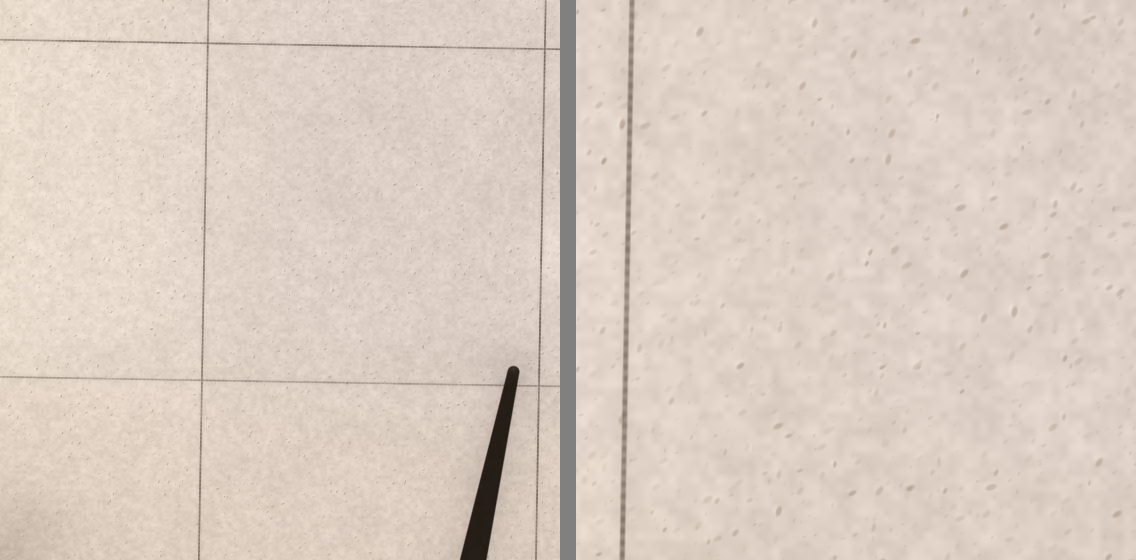
Left: the whole. Right: its middle third, enlarged.
Reproduce this texture procedurally as a Shadertoy shader.

```glsl
#define TILE_SIZE 0.602
#define GRID_ORIGIN vec2(0.355, 0.327)
#define GRID_SKEW vec2(0.0175, 0.017)
#define SEAM_HALF_WIDTH 0.0012
#define FLECK_DENSITY 72.0
#define WARM_LIGHT vec3(0.915, 0.862, 0.805)
#define COOL_SIDE vec3(0.866, 0.812, 0.775)
#define LOW_SHADE vec3(0.862, 0.797, 0.742)
#define FLECK_COLOR vec3(0.66, 0.58, 0.51)
#define SEAM_COLOR vec3(0.36, 0.30, 0.26)
#define LEG_COLOR vec3(0.145, 0.118, 0.092)

float hash(vec2 p) {
    vec3 q = fract(vec3(p.xyx) * 0.1031);
    q += dot(q, q.yzx + 33.33);
    return fract((q.x + q.y) * q.z);
}

float noise(vec2 p) {
    vec2 cell = floor(p), f = fract(p);
    f = f * f * (3.0 - 2.0 * f);
    float low = mix(hash(cell), hash(cell + vec2(1, 0)), f.x);
    float high = mix(hash(cell + vec2(0, 1)), hash(cell + vec2(1, 1)), f.x);
    return mix(low, high, f.y);
}

// Slanted oval flecks, one at most in each cell
float flecks(vec2 p, float coverage) {
    vec2 cell = floor(p);
    float amount = 0.0;
    for (int j = -1; j <= 1; j++) {
        for (int i = -1; i <= 1; i++) {
            vec2 id = cell + vec2(i, j);
            vec2 d = p - id - vec2(hash(id + 11.3), hash(id + 47.9));
            float angle = 0.85 + 1.1 * (hash(id + 83.1) - 0.5);
            float c = cos(angle), s = sin(angle);
            d = vec2(c * d.x + s * d.y, c * d.y - s * d.x);
            float size = mix(0.16, 0.34, hash(id + 29.7));
            float oval = 1.0 - smoothstep(0.35, 1.0, length(d / vec2(size, size * 0.52)));
            float strength = hash(id + 61.4);
            amount = max(amount, oval * mix(0.2, 1.0, strength * strength * strength)
                                 * step(hash(id + 5.2), coverage));
        }
    }
    return amount;
}

// Soft light from the left, cooler to the right, dimmer below
vec3 floorLight(vec2 p) {
    vec3 color = mix(WARM_LIGHT, COOL_SIDE, smoothstep(-0.05, 0.75, p.x));
    color = mix(color, LOW_SHADE, 0.85 * (1.0 - smoothstep(0.0, 0.55, p.y)));
    color += 0.045 * exp(-dot(p - vec2(1.0, 0.55), p - vec2(1.0, 0.55)) * 180.0);
    color -= 0.09 * exp(-dot(p, p) * 60.0);
    return color;
}

// Seams along x and y, each with its own depth and a fine toothed wear
float seams(vec2 grid, float pixel) {
    vec2 index = round(grid);
    vec2 dist = abs(grid - index) * TILE_SIZE;
    vec2 along = grid.yx * TILE_SIZE;
    vec2 depth = vec2(0.68, 0.47) + vec2(0.12, 0.20) * index;
    vec2 wear = vec2(noise(vec2(along.x * 35.0, index.x + 7.0)),
                     noise(vec2(along.y * 35.0, index.y + 23.0)));
    vec2 teeth = 0.88 + 0.12 * sin(along * 900.0);
    vec2 edge = vec2(max(pixel, 0.0012));
    vec2 line = 1.0 - smoothstep(SEAM_HALF_WIDTH - 0.5 * edge, SEAM_HALF_WIDTH + edge, dist);
    vec2 halo = 0.10 * exp(-dist * 320.0);
    vec2 mask = max(line * depth * teeth * mix(vec2(0.7), vec2(1.1), wear), halo);
    return clamp(max(mask.x, mask.y), 0.0, 1.0);
}

// Signed distance to a tapered rod with a rounded tip
float legDistance(vec2 p) {
    vec2 tip = vec2(0.917, 0.336), base = vec2(0.843, -0.01);
    vec2 axis = base - tip;
    float t = clamp(dot(p - tip, axis) / dot(axis, axis), 0.0, 1.0);
    return length(p - tip - axis * t) - mix(0.0105, 0.0235, t);
}

void mainImage(out vec4 fragColor, in vec2 fragCoord) {
    vec2 p = fragCoord / iResolution.xy;
    float pixel = 1.0 / min(iResolution.x, iResolution.y);
    vec2 grid = (p + vec2(-1.0, 1.0) * GRID_SKEW * p.yx - GRID_ORIGIN) / TILE_SIZE;

    // Tile surface: tint per tile, mottling and grain
    vec3 color = floorLight(p);
    color += 0.012 * (hash(floor(grid) + 17.0) - 0.5);
    color += 0.022 * (noise(p * 14.0) - 0.5);
    color += 0.040 * (noise(p * 95.0 + 3.0) - 0.5);
    color += 0.045 * (noise(p * 210.0 + 9.0) - 0.5);

    // Dark flecks in two sizes, with pale relief beside the larger ones
    float large = flecks(p * FLECK_DENSITY, 0.60);
    float small = flecks(p * FLECK_DENSITY * 1.7 + 40.0, 0.55);
    float relief = flecks((p + vec2(0.002, -0.002)) * FLECK_DENSITY, 0.60);
    color += 0.025 * relief * (1.0 - large);
    color = mix(color, FLECK_COLOR, clamp(0.55 * large + 0.28 * small, 0.0, 0.7));

    color = mix(color, SEAM_COLOR, seams(grid, pixel));

    // Leg with a faint contact shadow and a dull sheen at the tip
    float leg = legDistance(p);
    color *= 1.0 - 0.10 * exp(-max(leg, 0.0) * 32.0);
    float sheen = exp(-length(p - vec2(0.917, 0.342)) * 150.0);
    vec3 legColor = LEG_COLOR + 0.10 * sheen + 0.012 * (noise(p * 120.0) - 0.5);
    float edge = max(pixel, 0.0012);
    color = mix(color, legColor, 1.0 - smoothstep(-edge, edge, leg));

    fragColor = vec4(clamp(color, 0.0, 1.0), 1.0);
}
```
